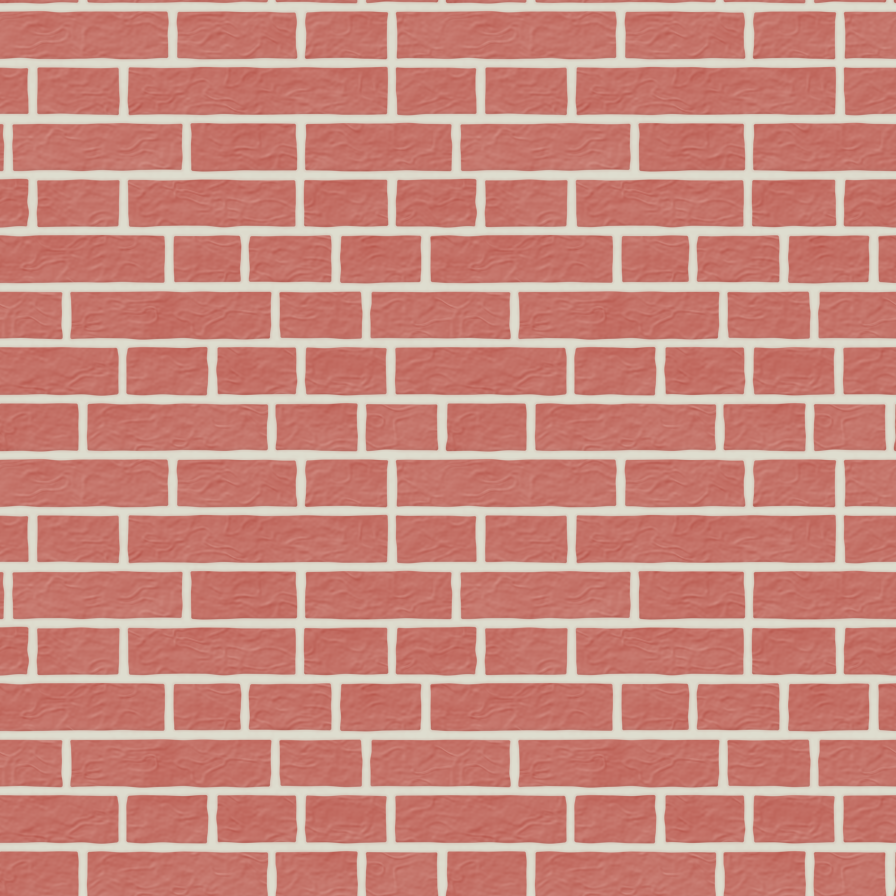
This texture is drawn by a Shadertoy shader. Its source:

```glsl
// Red brick wall in mixed brick lengths with pale mortar, two identical tiles across and down.

float hash(vec2 p) {
    vec3 q = fract(p.xyx * 0.1031);
    q += dot(q, q.yzx + 33.33);
    return fract((q.x + q.y) * q.z);
}

// Value noise that wraps once per tile
float noise(vec2 p, vec2 cells) {
    p *= cells;
    vec2 i = floor(p), f = fract(p);
    f = f * f * (3.0 - 2.0 * f);
    vec2 a = mod(i, cells), b = mod(i + 1.0, cells);
    return mix(mix(hash(a), hash(vec2(b.x, a.y)), f.x),
               mix(hash(vec2(a.x, b.y)), hash(b), f.x), f.y);
}

// Crinkled clay: winding creases plus fine grain
float clayHeight(vec2 p) {
    vec2 bent = p + 0.03 * vec2(noise(p, vec2(19)), noise(p + 0.37, vec2(23)));
    float crease = smoothstep(0.0, 0.22, abs(noise(bent, vec2(26, 48)) - 0.5));
    return 0.5 * crease + 0.6 * noise(bent, vec2(70, 110)) + 0.3 * noise(p, vec2(128, 160));
}

// Vertical joint positions of each course, in 384ths of a tile
const vec4 joints[8] = vec4[8](
    vec4(148, 258, 336, 336), vec4(28, 106, 336, 336),
    vec4(7, 160, 258, 258),   vec4(28, 106, 257, 336),
    vec4(145, 210, 288, 365), vec4(57, 236, 314, 314),
    vec4(105, 182, 258, 335), vec4(71, 233, 310, 379));

void mainImage(out vec4 fragColor, in vec2 fragCoord) {
    vec2 uv = fragCoord / iResolution.xy;
    vec2 p = 2.0 * vec2(uv.x, 1.0 - uv.y);   // tile units, counted downwards
    float pixel = 2.0 / iResolution.y;

    // Course, and the nearest joint on either side
    float v = p.y * 8.0 - 0.128;
    float course = mod(floor(v), 8.0);
    float down = fract(v);
    float left = 1.0, right = 1.0, jointId = 0.0;
    for (int i = 0; i < 4; i++) {
        float joint = joints[int(course)][i];
        float toLeft = fract(p.x - joint / 384.0);
        if (toLeft < left) {
            left = toLeft;
            jointId = joint;
        }
        right = min(right, 1.0 - toLeft);
    }
    float brickId = hash(vec2(jointId, course * 17.0 + 3.0));

    // Depth inside the brick, with uneven edges and small round corners
    vec2 inset = vec2(min(left, right), min(down, 1.0 - down) / 8.0) - 0.0102;
    inset -= 0.004 * (vec2(noise(p, vec2(18, 40)), noise(p + 0.5, vec2(22, 16))) - 0.5);
    inset.y -= 0.0015 * (brickId - 0.5);
    float depth = 0.004 - length(max(0.004 - inset, 0.0))
                + max(min(inset.x, inset.y) - 0.004, 0.0);

    // Clay: soft blotches, redder towards the top, lit creases
    float relief = clayHeight(p) - clayHeight(p + vec2(0.003, 0.005));
    float blotch = 0.6 * noise(p, vec2(11, 22)) + 0.4 * noise(p, vec2(29, 47));
    float tone = 0.42 + 0.55 * (blotch - 0.5) + 0.25 * (down - 0.5)
               + 0.12 * (brickId - 0.5) + 0.55 * relief;
    vec3 clay = mix(vec3(0.75, 0.395, 0.355), vec3(0.79, 0.51, 0.47), clamp(tone, -0.5, 1.5));
    clay += 0.025 * relief;
    float rim = 1.0 - smoothstep(0.0, 0.008, depth);
    clay *= 1.0 - 0.06 * rim * smoothstep(0.75, 0.95, down);

    // Mortar: palest along the middle, with faint sandy stains
    float sand = noise(p, vec2(14, 24)) * 0.5 + noise(p, vec2(110)) * 0.5;
    float pale = smoothstep(0.0, 0.008, -depth) + 0.6 * (sand - 0.5);
    vec3 mortar = mix(vec3(0.85, 0.81, 0.76), vec3(0.87, 0.865, 0.81), clamp(pale, 0.0, 1.0));

    float soft = max(0.0018, 0.7 * pixel);
    fragColor = vec4(mix(mortar, clay, smoothstep(-soft, soft, depth)), 1.0);
}
```
